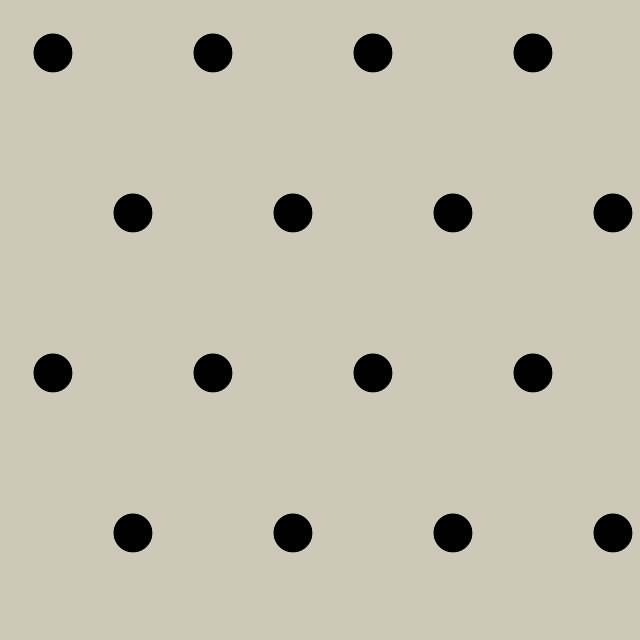
A WebGL 1 fragment shader for this pattern:

```glsl
precision highp float;
// Staggered black polka dots on a flat warm grey-beige ground.

uniform vec2 u_resolution;

const float REPEATS = 4.0;                    // dots per row and rows; even, so the stagger wraps
const float DOT_RADIUS = 0.1215;              // in cells
const float ROW_SHIFT = 0.5;                  // sideways step of every other row, in cells
const vec2 DOT_CENTER = vec2(0.331, 0.669);   // dot position inside an unshifted cell
const vec3 GROUND_COLOR = vec3(0.804, 0.784, 0.722);
const vec3 DOT_COLOR = vec3(0.0);

// Signed distance, in cells, to the edge of the nearest staggered dot.
float dotDistance(vec2 grid) {
  float evenRow = 1.0 - mod(floor(grid.y), 2.0);
  grid.x -= ROW_SHIFT * evenRow;
  return length(fract(grid) - DOT_CENTER) - DOT_RADIUS;
}

void main() {
  vec2 grid = gl_FragCoord.xy / u_resolution * REPEATS;

  // Edge smoothing about one pixel wide
  float halfPixel = 0.5 * REPEATS / min(u_resolution.x, u_resolution.y);
  float coverage = 1.0 - smoothstep(-halfPixel, halfPixel, dotDistance(grid));

  gl_FragColor = vec4(mix(GROUND_COLOR, DOT_COLOR, coverage), 1.0);
}
```
